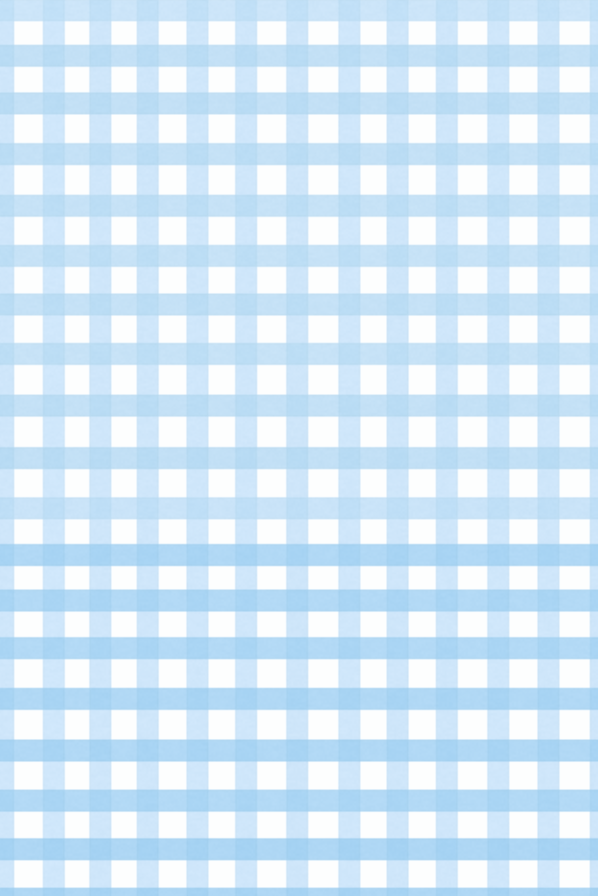
Give the GLSL for this pattern, as a Shadertoy shader.

```glsl
// Pale blue gingham: uneven woven bands on white, with deeper rows in the lower part.
#define SHEET vec2(512.0, 768.0)          // design units across and down
#define PITCH vec2(42.55, 42.45)          // mean band spacing
#define FIRST_EDGE vec2(12.0, 15.5)       // far edge of the first band
#define BAND_WIDTH 18.9
#define DEEP_FROM 11                      // first row of the deeper tint
#define WHITE vec3(0.992, 0.996, 0.996)
#define COLUMN_BLUE vec3(0.81, 0.902, 0.98)
#define ROW_BLUE vec3(0.773, 0.884, 0.965)
#define DEEP_BLUE vec3(0.692, 0.847, 0.96)
#define CROSS_TINT vec3(0.945, 0.978, 0.993)
#define GRAIN 0.012

const float TAU = 6.2831853;

float hash(vec2 p) {
    vec3 q = fract(p.xyx * 0.1031);
    q += dot(q, q.yzx + 33.33);
    return fract((q.x + q.y) * q.z);
}

float valueNoise(vec2 p) {
    vec2 cell = floor(p), f = fract(p);
    f = f * f * (3.0 - 2.0 * f);
    return mix(mix(hash(cell), hash(cell + vec2(1, 0)), f.x),
               mix(hash(cell + vec2(0, 1)), hash(cell + vec2(1, 1)), f.x), f.y);
}

// Far edge of each column, drifting slowly to the left in the middle.
float columnEdge(float k) {
    float a = TAU * (k - 1.0) / 6.0;
    return FIRST_EDGE.x + PITCH.x * k - 3.6 * sin(TAU * k / 22.0)
         + 1.2 * cos(a) + 0.8 * cos(2.0 * a);
}

// Far edge of each row; the uneven spacing recurs every eleven rows.
float rowEdge(float k) {
    float a = TAU * (k - 2.0) / 11.0;
    return FIRST_EDGE.y + PITCH.y * k - 2.45 * cos(a - 0.86) - 1.98 * cos(2.0 * a + 0.4) + 1.1;
}

// Signed distance to a band, negative inside.
float bandDistance(float x, float farEdge) {
    return abs(x - farEdge + 0.5 * BAND_WIDTH) - 0.5 * BAND_WIDTH;
}

float coverage(float d, float soft) {
    return 1.0 - smoothstep(-soft, soft, d);
}

// Thin line just inside a band's edge.
float seam(float d, float soft) {
    return 1.0 - smoothstep(0.0, 1.2 * soft, abs(d + soft));
}

void mainImage(out vec4 fragColor, in vec2 fragCoord) {
    vec2 p = fragCoord / iResolution.xy;
    p = vec2(p.x, 1.0 - p.y) * SHEET;
    float soft = max(1.0, 0.6 * SHEET.x / iResolution.x);

    // Columns
    float column = 0.0, seams = 0.0, columnShade = 0.0;
    for (int i = 0; i <= 12; i++) {
        float d = bandDistance(p.x, columnEdge(float(i)));
        float cover = coverage(d, soft);
        column = max(column, cover);
        columnShade += cover * (hash(vec2(float(i), 7.0)) - 0.5) * 0.014;
        seams = max(seams, seam(d, soft));
    }
    vec3 color = mix(WHITE, COLUMN_BLUE + columnShade, column);

    // Rows, laid over the columns
    float cloth = column;
    for (int i = 0; i <= 18; i++) {
        float d = bandDistance(p.y, rowEdge(float(i)));
        float cover = coverage(d, soft);
        vec3 tint = i < DEEP_FROM ? ROW_BLUE : DEEP_BLUE;
        if (i == 0 || i == DEEP_FROM - 1) tint = mix(tint, COLUMN_BLUE, 0.6);
        tint += (hash(vec2(float(i), 3.0)) - 0.5) * vec3(0.025, 0.014, 0.006);
        color = mix(color, tint * mix(vec3(1.0), CROSS_TINT, column), cover);
        cloth = max(cloth, cover);
        seams = max(seams, seam(d, soft));
    }

    // Faint seams and mottling in the dyed areas
    color -= seams * vec3(0.006, 0.007, 0.012);
    float mottle = valueNoise(p / vec2(5.0, 2.5)) + valueNoise(p / 1.8) - 1.0;
    color += cloth * GRAIN * mottle * vec3(1.0, 0.7, 0.5);

    fragColor = vec4(clamp(color, 0.0, 1.0), 1.0);
}
```
